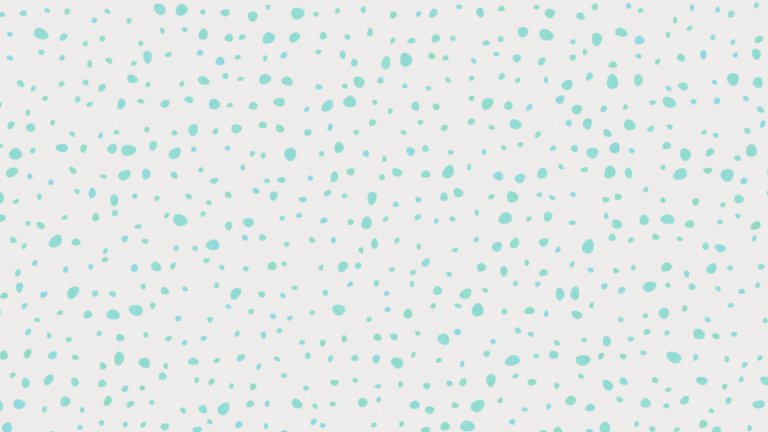
Reproduce this pattern procedurally as a WebGL 2 fragment shader.

```glsl
#version 300 es
precision highp float;
// Small mint, teal and sky-blue pebble spots scattered on warm pale paper.

uniform vec2 u_resolution;
out vec4 outColor;

const float ROWS = 18.7;
const float TAU = 6.2831853;
const vec3 PAPER = vec3(0.931, 0.927, 0.921);
const vec3 TEAL = vec3(0.575, 0.860, 0.828);
const vec3 MINT = vec3(0.570, 0.860, 0.765);
const vec3 SKY = vec3(0.565, 0.845, 0.890);

float hash(vec2 p, float seed) {
    vec3 q = fract(vec3(p.xyx + seed * 7.31) * vec3(0.1031, 0.1030, 0.0973));
    q += dot(q, q.yzx + 33.33);
    return fract((q.x + q.y) * q.z);
}

float valueNoise(vec2 p, float seed) {
    vec2 cell = floor(p);
    vec2 t = smoothstep(0.0, 1.0, fract(p));
    float low = mix(hash(cell, seed), hash(cell + vec2(1, 0), seed), t.x);
    float high = mix(hash(cell + vec2(0, 1), seed), hash(cell + vec2(1, 1), seed), t.x);
    return mix(low, high, t.y);
}

// Approximate signed distance to a tilted, slightly lumpy ellipse.
float pebbleDistance(vec2 p, float radius, float tilt, float aspect, float phase) {
    float c = cos(tilt), s = sin(tilt);
    vec2 q = vec2(c * p.x + s * p.y, c * p.y - s * p.x);
    q *= vec2(inversesqrt(aspect), sqrt(aspect));
    float angle = atan(q.y, q.x);
    float lump = 0.05 * sin(3.0 * angle + phase) + 0.03 * sin(2.0 * angle - 2.0 * phase);
    return length(q) - radius * (1.0 + lump);
}

vec3 spotColor(float size, float pick) {
    float lean = (2.0 * pick - 1.0) * (1.0 - 0.7 * size);
    vec3 accent = lean < 0.0 ? MINT : SKY;
    return mix(TEAL, accent, smoothstep(0.1, 0.95, abs(lean)));
}

void main() {
    vec2 uv = gl_FragCoord.xy / u_resolution.y;
    float softness = ROWS * max(0.9 / u_resolution.y, 0.0025);

    // Each row slides by its own amount, which hides the grid.
    vec2 grid = uv * ROWS + vec2(0.0, 0.35);
    float row = floor(grid.y);
    grid.x += 5.0 * hash(vec2(row, 3.0), 1.0);
    vec2 cell = vec2(floor(grid.x), row);

    // One spot per cell: many small ones, few large ones.
    float size = pow(hash(cell, 2.0), 3.5);
    float radius = mix(0.112, 0.285, size);
    float margin = 1.35 * radius;
    vec2 jitter = vec2(hash(cell, 3.0), hash(cell, 4.0));
    vec2 center = mix(vec2(margin), vec2(1.0 - margin), jitter);
    float tilt = 0.5 + 2.6 * (hash(cell, 5.0) - 0.5);
    float aspect = mix(1.05, 1.5, hash(cell, 6.0));
    float d = pebbleDistance(fract(grid) - center, radius, tilt, aspect, TAU * hash(cell, 7.0));
    float coverage = 1.0 - smoothstep(-softness, softness, d);

    // Faint paper mottling and uneven paint.
    float mottle = valueNoise(uv * 90.0, 8.0) - 0.5;
    vec3 paper = PAPER + 0.006 * mottle;
    vec3 paint = spotColor(size, hash(cell, 9.0)) + 0.025 * mottle;
    outColor = vec4(mix(paper, paint, coverage), 1.0);
}
```
